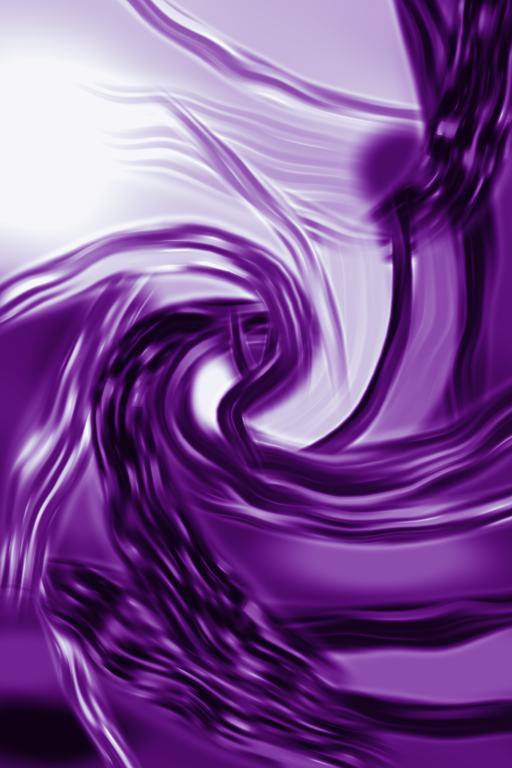
Give the GLSL for this background, as a Shadertoy shader.

```glsl
// Liquid violet chrome: folded ribbons wind around an off-centre whirl.
// Soft ellipses lay out the light, then cubic ribbons carry streaked
// reflections; a single tone value is finally mapped to a violet ramp.

// Ribbon styles: darkest tone, lightest tone, breaks along the streaks
const vec3 DARK = vec3(0.08, 0.36, 4.0);
const vec3 TAIL = vec3(0.06, 0.55, 13.0);
const vec3 BAND = vec3(0.14, 0.64, 5.0);
const vec3 STRAND = vec3(0.33, 0.84, 8.0);
const vec3 SILK = vec3(0.54, 0.88, 4.0);
const vec3 VEIL = vec3(0.7, 0.86, 3.0);
const vec3 PALE = vec3(0.8, 0.85, 2.0);
const vec3 ORCHID = vec3(0.54, 0.6, 3.0);

float hash(vec2 p) {
    return fract(sin(dot(p, vec2(127.1, 311.7))) * 43758.5);
}

float noise(vec2 p) {
    vec2 i = floor(p), f = fract(p);
    f = f * f * (3.0 - 2.0 * f);
    return mix(mix(hash(i), hash(i + vec2(1, 0)), f.x),
               mix(hash(i + vec2(0, 1)), hash(i + vec2(1, 1)), f.x), f.y);
}

vec2 cubic(vec4 ab, vec4 cd, float t) {
    vec2 m = mix(ab.zw, cd.xy, t);
    vec2 l = mix(mix(ab.xy, ab.zw, t), m, t);
    return mix(l, mix(m, mix(cd.xy, cd.zw, t), t), t);
}

// Signed distance across a cubic curve, and position 0..1 along it
vec2 curveCoords(vec2 p, vec4 ab, vec4 cd) {
    const int STEPS = 20;
    vec2 best = vec2(9.0, 0.0), a = ab.xy;
    for (int i = 0; i < STEPS; i++) {
        vec2 b = cubic(ab, cd, float(i + 1) / float(STEPS));
        vec2 e = b - a, v = p - a;
        float h = clamp(dot(v, e) / dot(e, e), 0.0, 1.0);
        float d = length(v - e * h);
        if (d < abs(best.x)) {
            float side = e.x * v.y < e.y * v.x ? -1.0 : 1.0;
            best = vec2(d * side, (float(i) + h) / float(STEPS));
        }
        a = b;
    }
    return best;
}

// Lays a streaked ribbon with a bright rim over the tone
float ribbon(float tone, vec2 p, vec4 ab, vec4 cd, float width, vec3 style) {
    vec2 q = curveCoords(p, ab, cd);
    float x = abs(q.x) / (width * (0.6 + 0.4 * sin(3.14 * q.y)));
    float ends = smoothstep(0.0, 0.16, q.y) * smoothstep(1.0, 0.84, q.y);
    vec2 s = vec2(q.x * 95.0 + noise(p * 9.0) * 3.0, q.y * style.z) + ab.xy * 17.0;
    float streak = smoothstep(0.1, 1.0, noise(s));
    float glint = 0.6 * pow(noise(s * 1.5 + 31.0), 6.0);
    float fill = mix(style.x, style.y, streak * streak + glint);
    float rim = exp(-pow((x - 0.95) * 7.0, 2.0)) * 0.2 * (style.y - style.x);
    return mix(tone, fill, smoothstep(1.0, 0.6, x) * ends) + rim * ends;
}

// Blends a soft ellipse of the given value into the tone
float glow(float tone, vec2 p, vec2 center, vec2 radius, float value) {
    return mix(tone, value, smoothstep(1.25, 0.5, length((p - center) / radius)));
}

vec3 violet(float t) {
    t = clamp(t, 0.0, 0.96);
    return vec3(t, 0.13 * t + 0.87 * smoothstep(0.3, 1.05, t), t + 0.5 * t * (1.0 - t));
}

float lowerFolds(float t, vec2 p) {
    t = glow(t, p, vec2(0.74, 0.41), vec2(0.24, 0.08), 0.55);
    t = glow(t, p, vec2(0.86, 0.2), vec2(0.42, 0.09), 0.55);
    t = glow(t, p, vec2(0.02, 0.21), vec2(0.17, 0.07), 0.44);
    t = glow(t, p, vec2(0.08, 0.07), vec2(0.2, 0.07), 0.06);
    t = glow(t, p, vec2(0.17, 0.54), vec2(0.08, 0.12), 0.45);
    t = ribbon(t, p, vec4(1.2, 0.37, 0.8, 0.24), vec4(0.6, 0.24, 0.3, 0.32), 0.055, DARK);
    t = ribbon(t, p, vec4(1.2, 0.1, 0.8, 0.1), vec4(0.6, 0.07, 0.36, 0.26), 0.045, DARK);
    t = ribbon(t, p, vec4(-0.1, 0.37, 0.1, 0.4), vec4(0.3, 0.36, 0.45, 0.2), 0.045, DARK);
    t = ribbon(t, p, vec4(0.06, 0.42, 0.12, 0.24), vec4(0.18, 0.1, 0.3, -0.1), 0.035, STRAND);
    return ribbon(t, p, vec4(0.08, 0.38, 0.26, 0.26), vec4(0.42, 0.1, 0.8, -0.02), 0.11, TAIL);
}

float upperFolds(float t, vec2 p) {
    t = ribbon(t, p, vec4(-0.1, 1.3, 0.4, 1.27), vec4(0.6, 1.1, 0.86, 1.12), 0.11, VEIL);
    t = ribbon(t, p, vec4(0.14, 1.64, 0.42, 1.33), vec4(0.6, 1.28, 0.98, 1.24), 0.04, SILK);
    t = ribbon(t, p, vec4(0.36, 1.24, 0.58, 1.05), vec4(0.68, 0.99, 0.86, 1.01), 0.04, SILK);
    t = glow(t, p, vec2(0.79, 1.16), vec2(0.1, 0.1), 0.3);
    t = ribbon(t, p, vec4(0.76, 1.64, 0.9, 1.3), vec4(0.94, 1.1, 0.9, 0.6), 0.065, DARK);
    return ribbon(t, p, vec4(1.0, 1.66, 0.88, 1.3), vec4(1.02, 1.14, 0.68, 1.0), 0.095, TAIL);
}

float whirl(float t, vec2 p) {
    // Pale hollow with the dark and lavender arcs on its right
    t = ribbon(t, p, vec4(0.83, 1.12, 0.9, 0.85), vec4(0.86, 0.65, 0.54, 0.56), 0.06, ORCHID);
    t = ribbon(t, p, vec4(0.65, 1.12, 0.79, 0.78), vec4(0.66, 0.62, 0.42, 0.62), 0.1, PALE);
    t = ribbon(t, p, vec4(0.77, 1.16, 0.84, 0.8), vec4(0.74, 0.56, 0.42, 0.59), 0.026, DARK);
    // Left strands and the dark speckled tail
    t = glow(t, p, vec2(0.22, 0.76), vec2(0.15, 0.17), 0.12);
    t = ribbon(t, p, vec4(0.36, 1.06, 0.15, 0.8), vec4(0.1, 0.62, 0.0, 0.26), 0.08, STRAND);
    t = ribbon(t, p, vec4(0.22, 0.78, 0.25, 0.4), vec4(0.42, 0.25, 0.7, 0.12), 0.1, TAIL);
    // Bands sweeping beneath the core
    t = ribbon(t, p, vec4(1.2, 0.6, 0.82, 0.42), vec4(0.6, 0.45, 0.33, 0.56), 0.045, BAND);
    t = ribbon(t, p, vec4(1.2, 0.84, 0.85, 0.5), vec4(0.5, 0.49, 0.36, 0.72), 0.075, BAND);
    // Crest and core
    t = glow(t, p, vec2(0.41, 0.94), vec2(0.16, 0.055), 0.74);
    t = ribbon(t, p, vec4(0.66, 0.82, 0.3, 0.98), vec4(0.08, 0.75, 0.32, 0.42), 0.065, TAIL);
    t = ribbon(t, p, vec4(0.54, 0.87, 0.25, 0.84), vec4(0.26, 0.55, 0.66, 0.49), 0.045, BAND);
    t = glow(t, p, vec2(0.415, 0.73), vec2(0.046, 0.085), 0.94);
    t = ribbon(t, p, vec4(0.45, 0.92, 0.46, 0.7), vec4(0.54, 0.7, 0.53, 0.92), 0.02, BAND);
    t = ribbon(t, p, vec4(0.59, 0.95, 0.61, 0.65), vec4(0.3, 0.81, 0.53, 0.55), 0.034, BAND);
    t = ribbon(t, p, vec4(-0.14, 0.8, 0.2, 1.08), vec4(0.65, 1.12, 0.57, 0.7), 0.058, STRAND);
    return ribbon(t, p, vec4(0.28, 1.34, 0.52, 1.09), vec4(0.62, 1.1, 0.68, 0.68), 0.032, SILK);
}

void mainImage(out vec4 fragColor, in vec2 fragCoord) {
    vec2 p = fragCoord / iResolution.xy * vec2(1.0, 1.5);
    p += 0.018 * (vec2(noise(p * 8.0), noise(p * 8.0 + 19.0)) - 0.5);

    // Streaked pale sky over a dark body, shaded at the right
    float sky = smoothstep(0.86, 1.0, p.y) * smoothstep(0.93, 0.78, p.x + 0.1 * (p.y - 1.2));
    float sheen = noise(vec2(p.x * 2.0, p.y * 7.0 + p.x * 4.0));
    float tone = mix(0.26 + 0.12 * sheen, 0.7 + 0.14 * sheen, sky);
    tone = lowerFolds(tone, p);
    tone = upperFolds(tone, p);
    tone = whirl(tone, p);

    // White light spilling in from the left
    vec2 spill = (p - vec2(0.05, 1.22)) / vec2(0.26, 0.2);
    tone += 0.36 * exp(-dot(spill, spill));
    fragColor = vec4(violet(tone), 1.0);
}
```
